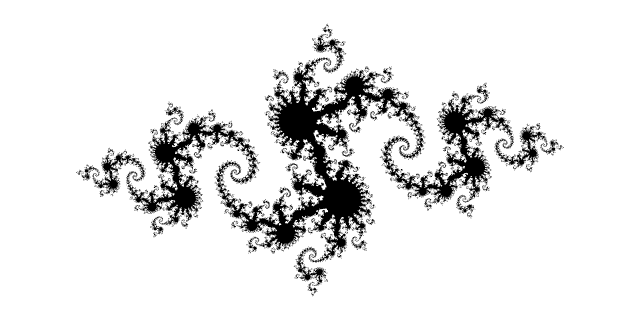
A Shadertoy shader for this background:

```glsl
// Black Julia set with spoked discs and spiral arms on a white ground.

#define JULIA_C vec2(-0.8, -0.156)
#define HALF_HEIGHT 1.0
#define MAX_STEPS 100
#define ESCAPE_RADIUS 2.0
#define SAMPLES 3
#define INK vec3(0.0)
#define PAPER vec3(1.0)

vec2 complexSquare(vec2 z) {
    return vec2(z.x * z.x - z.y * z.y, 2.0 * z.x * z.y);
}

// 1 when the orbit of z stays bounded for all steps, else 0
float juliaMask(vec2 z) {
    for (int i = 0; i < MAX_STEPS; i++) {
        z = complexSquare(z) + JULIA_C;
        if (dot(z, z) > ESCAPE_RADIUS * ESCAPE_RADIUS) return 0.0;
    }
    return 1.0;
}

void mainImage(out vec4 fragColor, in vec2 fragCoord) {
    // Average a grid of samples to smooth the edges
    float coverage = 0.0;
    for (int j = 0; j < SAMPLES; j++) {
        for (int i = 0; i < SAMPLES; i++) {
            vec2 offset = (vec2(i, j) + 0.5) / float(SAMPLES) - 0.5;
            vec2 point = 2.0 * (fragCoord + offset) - iResolution.xy;
            coverage += juliaMask(HALF_HEIGHT * point / iResolution.y);
        }
    }
    coverage /= float(SAMPLES * SAMPLES);

    fragColor = vec4(mix(PAPER, INK, coverage), 1.0);
}
```
